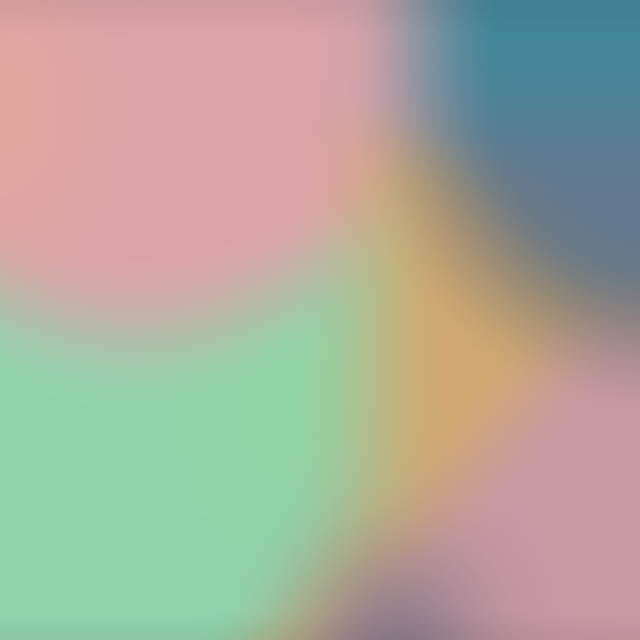
Write a three.js fragment shader that draws this background.

```glsl
// Soft blurred colour field: pink over mint, an amber band, a blue corner and a rose base.
varying vec2 vUv;

// Palette
const vec3 PINK  = vec3(0.86, 0.64, 0.66);
const vec3 PEACH = vec3(0.89, 0.66, 0.61);
const vec3 MINT  = vec3(0.57, 0.825, 0.68);
const vec3 LEAF  = vec3(0.57, 0.83, 0.64);
const vec3 AMBER = vec3(0.82, 0.66, 0.44);
const vec3 ROSE  = vec3(0.79, 0.60, 0.645);
const vec3 MAUVE = vec3(0.77, 0.63, 0.67);
const vec3 TEAL  = vec3(0.26, 0.525, 0.60);
const vec3 SLATE = vec3(0.39, 0.475, 0.56);
const vec3 TAUPE = vec3(0.48, 0.48, 0.47);
const vec3 DUSK  = vec3(0.53, 0.48, 0.53);

// Layout, in canvas units
const vec2  BLUE_CENTER = vec2(1.04, 0.83);
const float BLUE_RADIUS = 0.375;
const float BLUE_BLUR   = 0.125;
const float BAND_X      = 0.575;
const float BAND_BLUR   = 0.13;
const float MINT_TOP    = 0.48;
const float MINT_BLUR   = 0.125;
const vec2  DUSK_CENTER = vec2(0.62, -0.02);
const vec2  DUSK_SIZE   = vec2(0.14, 0.16);
const float RIM_SHADE   = 0.05;

// Blend from 0 to 1 across an edge, blurred on both sides
float softEdge(float distanceToEdge, float blur) {
  return smoothstep(-blur, blur, distanceToEdge);
}

// Gaussian spot with a peak of 1
float glow(vec2 p, vec2 center, vec2 size) {
  vec2 q = (p - center) / size;
  return exp(-dot(q, q));
}

// Pink above mint, divided by a shallow bowl
vec3 leftField(vec2 p) {
  vec3 pink = mix(PINK, PEACH, 0.8 * glow(p, vec2(0.0, 0.83), vec2(0.12, 0.18)));
  vec3 mint = mix(MINT, LEAF, glow(p, vec2(0.44, 0.35), vec2(0.13, 0.18)));
  float offset = p.x - 0.21;
  float bowl = MINT_TOP + 1.2 * offset * offset;
  return mix(mint, pink, softEdge(p.y - bowl, MINT_BLUR));
}

// Amber turning rose at lower right and mauve at the top
vec3 rightField(vec2 p) {
  vec3 color = mix(AMBER, ROSE, smoothstep(0.40, 0.64, p.x - 0.8 * p.y));
  return mix(color, MAUVE, smoothstep(0.70, 0.88, p.y));
}

// Round blue corner, extended straight up to the top
vec3 addBlue(vec3 color, vec2 p) {
  vec2 q = vec2(p.x, min(p.y, BLUE_CENTER.y)) - BLUE_CENTER;
  float d = length(q);
  vec3 blue = mix(SLATE, TEAL, smoothstep(0.68, 0.95, p.y));
  float lower = 1.0 - smoothstep(0.62, 0.82, p.y);
  blue = mix(blue, TAUPE, lower * smoothstep(0.18, 0.38, d));
  return mix(color, blue, softEdge(BLUE_RADIUS - d, BLUE_BLUR));
}

void main() {
  vec2 p = vUv;

  // Main fields, joined along a band that curves left at the foot
  float foot = max(0.3 - p.y, 0.0);
  float bandX = BAND_X - 1.6 * foot * foot;
  vec3 color = mix(leftField(p), rightField(p), softEdge(p.x - bandX, BAND_BLUR));

  // Blue corner and dusky spot
  color = addBlue(color, p);
  color = mix(color, DUSK, 0.9 * glow(p, DUSK_CENTER, DUSK_SIZE));

  // Faint shade along the top and bottom rims
  float rim = smoothstep(0.94, 1.0, p.y) + 1.0 - smoothstep(0.0, 0.05, p.y);
  color *= 1.0 - RIM_SHADE * rim;

  gl_FragColor = vec4(color, 1.0);
}
```
